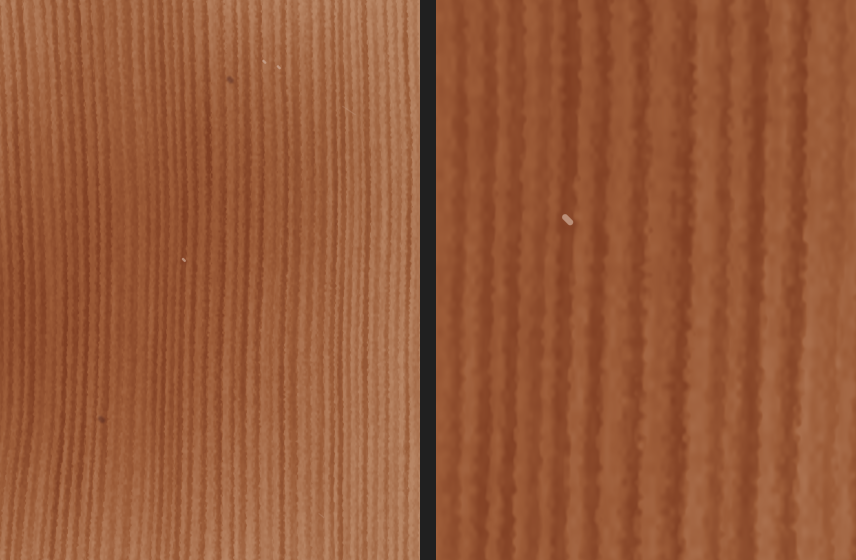
Left: the whole. Right: its middle third, enlarged.
A WebGL 1 fragment shader for this texture:

```glsl
precision highp float;
// Varnished pine with fine upright grain, softly lit from the right.
// Uneven growth rings are repeated across a bent coordinate, then shaded with
// fibres, broad light and a few marks; the tone picks a colour from a ramp.

uniform vec2 u_resolution;

const vec3 DARK_WOOD  = vec3(0.510, 0.268, 0.155);
const vec3 MID_WOOD   = vec3(0.607, 0.367, 0.226);
const vec3 LIGHT_WOOD = vec3(0.710, 0.510, 0.380);
const vec3 DUST       = vec3(0.80, 0.66, 0.58);
const vec3 PIT        = vec3(0.33, 0.15, 0.12);

const float RINGS = 37.0;          // rings across the canvas width
const float BASE_TONE = 0.625;     // tone of the early wood
const float RING_DEPTH = 0.47;     // darkness of the late wood
const float BEND = 0.030;          // sideways bulge of the grain
const float RAGGED = 0.20;         // roughness of ring edges
const float FIBRE = 0.17;          // strength of long fibres
const float SPECKLE = 0.17;        // strength of fine pores
const float CLOUD = 0.30;          // strength of broad stains
const float SHADE = -0.27;         // tone shift in the dim part
const float GLOW = 0.48;           // tone shift in the bright part
const vec2 SHADE_CENTRE = vec2(0.30, 0.64);
const int MARKS = 7;

float hash(vec2 p) {
  vec3 q = fract(vec3(p.xyx) * 0.1031);
  q += dot(q, q.yzx + 33.33);
  return fract((q.x + q.y) * q.z);
}

float noise(vec2 p) {
  vec2 i = floor(p);
  vec2 f = fract(p);
  f = f * f * (3.0 - 2.0 * f);
  float low = mix(hash(i), hash(i + vec2(1.0, 0.0)), f.x);
  float high = mix(hash(i + vec2(0.0, 1.0)), hash(i + vec2(1.0, 1.0)), f.x);
  return mix(low, high, f.y);
}

// Noise centred on zero
float wobble(vec2 p) {
  return noise(p) - 0.5;
}

// Across-grain position after the slow bend of the trunk
float grainCoord(vec2 p) {
  float bulge = BEND * exp(-3.0 * p.x * p.x) * sin(2.4 * p.y);
  return p.x - bulge + 0.014 * wobble(p * vec2(2.0, 2.2) + 7.0)
       + 0.004 * wobble(p * vec2(9.0, 6.0) + 3.0);
}

// Late wood: a gradual rise and a crisper fall, different in every ring
float lateWood(float across, vec2 p) {
  float phase = across * RINGS + 2.2 * wobble(vec2(across * 9.0, 2.0)) + 40.0;
  phase += RAGGED * wobble(p * vec2(230.0, 170.0));
  float ring = floor(phase);
  float f = fract(phase);
  float width = mix(0.16, 0.44, hash(vec2(ring, 5.0)));
  float strength = mix(0.45, 1.0, hash(vec2(ring, 11.0)));
  strength *= 0.75 + 0.5 * noise(vec2(ring * 3.7, p.y * 4.0));
  float rise = smoothstep(0.76 - width - 0.30, 0.76 - width + 0.16, f);
  return strength * rise * (1.0 - smoothstep(0.74, 0.97, f));
}

vec3 woodColour(float tone) {
  vec3 lower = mix(DARK_WOOD, MID_WOOD, clamp(tone * 2.0, -0.15, 1.0));
  return mix(lower, LIGHT_WOOD, clamp(tone * 2.0 - 1.0, 0.0, 1.1));
}

float segmentDistance(vec2 p, vec2 halfSpan) {
  float along = clamp(dot(p, halfSpan) / dot(halfSpan, halfSpan), -1.0, 1.0);
  return length(p - halfSpan * along);
}

// Sparse dust, short scratches and dark pits
vec3 addMarks(vec3 colour, vec2 p, float height, float pixel) {
  for (int i = 0; i < MARKS; i++) {
    float id = float(i) + 1.0;
    vec2 centre = vec2(hash(vec2(id, 21.0)), hash(vec2(id, 37.0)) * height);
    float kind = mod(id, 3.0);
    float isPit = 1.0 - step(0.5, kind);
    float isScratch = step(1.5, kind);
    vec2 span = vec2(0.002, -0.002) + isScratch * vec2(0.016, -0.010) * hash(vec2(id, 3.0));
    float radius = mix(mix(0.0022, 0.0008, isScratch), 0.0045, isPit);
    float d = segmentDistance(p - centre, span);
    float soft = pixel + 0.004 * isPit;
    float cover = 1.0 - smoothstep(radius - 0.5 * soft, radius + soft, d);
    float opacity = mix(mix(0.75, 0.28, isScratch), 0.5, isPit);
    colour = mix(colour, mix(DUST, PIT, isPit), cover * opacity);
  }
  return colour;
}

void main() {
  vec2 p = gl_FragCoord.xy / u_resolution.x;
  float height = u_resolution.y / u_resolution.x;
  float across = grainCoord(p);

  // Rings, fibres and pores
  float tone = BASE_TONE - RING_DEPTH * lateWood(across, p);
  tone += FIBRE * wobble(vec2(across * 130.0, p.y * 5.0));
  tone += SPECKLE * wobble(p * vec2(190.0, 120.0));

  // Broad light: dim left of centre, bright towards the right and the ends
  float away = smoothstep(0.05, 0.95, length((p - SHADE_CENTRE) * vec2(1.0, 0.8)));
  tone += mix(SHADE, GLOW, away) + CLOUD * wobble(p * vec2(3.5, 2.0) + 15.0);

  // Redder varnish in the dim part
  vec3 colour = woodColour(tone);
  colour += mix(vec3(0.008, -0.008, -0.008), vec3(0.0, 0.003, 0.002), away);
  colour = addMarks(colour, p, height, 1.0 / u_resolution.x);
  gl_FragColor = vec4(colour, 1.0);
}
```
